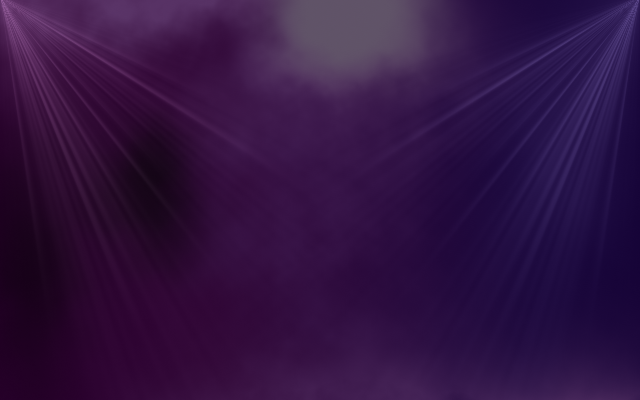
A WebGL 2 fragment shader for this background:

```glsl
#version 300 es
precision highp float;
// Smoky plum and indigo stage haze with mirrored light beams from the top corners.

#define STAGE_WIDTH 1.6
#define CLOUD_SCALE 3.4
#define CLOUD_WARP 0.2
#define HAZE_STRENGTH 0.66
#define BEAM_STRENGTH 0.12
#define FAN_STRENGTH 0.27
#define BEAM_WIDTH 0.013
#define STREAK_COUNT 60.0

uniform vec2 u_resolution;
out vec4 fragColor;

const vec3 PLUM = vec3(0.165, 0.0, 0.18);
const vec3 INDIGO = vec3(0.07, 0.0, 0.2);
const vec3 VIOLET = vec3(0.235, 0.1, 0.31);
const vec3 MAUVE = vec3(0.345, 0.2, 0.4);
const vec3 SILVER = vec3(0.375, 0.325, 0.405);
const vec3 ROSE_LIGHT = vec3(0.92, 0.76, 0.9);
const vec3 BLUE_LIGHT = vec3(0.82, 0.8, 0.98);

// Each beam: angle below the horizon in radians, length, brightness
const int BEAM_COUNT = 9;
const vec3 BEAMS[BEAM_COUNT] = vec3[](
  vec3(0.45, 0.66, 0.35), vec3(0.56, 0.92, 1.00), vec3(0.73, 0.64, 0.45),
  vec3(0.82, 0.75, 0.55), vec3(0.90, 0.92, 0.75), vec3(1.03, 0.80, 0.60),
  vec3(1.13, 0.90, 0.65), vec3(1.18, 1.00, 0.85), vec3(1.42, 0.90, 0.50));

float hash(vec2 p) {
  return fract(sin(dot(p, vec2(127.1, 311.7))) * 43758.5453);
}

float noise(vec2 p) {
  vec2 i = floor(p), f = fract(p);
  f = f * f * (3.0 - 2.0 * f);
  return mix(mix(hash(i), hash(i + vec2(1, 0)), f.x),
             mix(hash(i + vec2(0, 1)), hash(i + vec2(1, 1)), f.x), f.y);
}

float fbm(vec2 p) {
  float sum = 0.0, amp = 0.5;
  for (int i = 0; i < 5; i++) {
    sum += amp * noise(p);
    p = mat2(1.6, 1.2, -1.2, 1.6) * p + 7.3;
    amp *= 0.5;
  }
  return sum;
}

// Soft elliptical spot
float blob(vec2 p, vec2 center, vec2 radius) {
  vec2 d = (p - center) / radius;
  return exp(-dot(d, d));
}

// Light fanning down and right from the origin; y points down
float beamFan(vec2 q) {
  float r = length(q);
  float angle = atan(q.y, max(q.x, 0.0001));
  float light = 0.0;
  for (int i = 0; i < BEAM_COUNT; i++) {
    vec3 b = BEAMS[i];
    float d = (angle - b.x) / BEAM_WIDTH;
    float profile = exp(-d * d * (d > 0.0 ? 3.0 : 0.6));
    float fade = 1.0 - smoothstep(0.2, b.y, r);
    light += BEAM_STRENGTH * b.z * profile * fade * smoothstep(0.02, 0.25, r);
  }
  // Broad glow split into fine streaks
  float streaks = 0.5 + 0.7 * noise(vec2(angle * STREAK_COUNT, 2.0));
  float steep = exp(-pow((angle - 1.17) / 0.23, 2.0));
  float shallow = exp(-pow((angle - 0.62) / 0.24, 2.0));
  float fan = steep * exp(-r * 2.6) + 0.6 * shallow * exp(-r * 2.8);
  return light + FAN_STRENGTH * (fan * streaks + 0.45 * exp(-r * 7.0));
}

void main() {
  vec2 p = gl_FragCoord.xy / u_resolution * vec2(STAGE_WIDTH, 1.0);
  float cloud = fbm(p * CLOUD_SCALE + 3.0);
  float detail = fbm(p * CLOUD_SCALE * 1.6 + 19.0);
  vec2 w = p + CLOUD_WARP * (vec2(cloud, detail) - 0.48);
  float wisps = smoothstep(0.2, 0.75, 0.5 * (cloud + detail));

  // Base wash and dark pockets
  vec3 color = mix(PLUM, INDIGO, smoothstep(0.5, 1.4, p.x));
  color *= 1.0 - 0.68 * blob(w, vec2(0.36, 0.53), vec2(0.16, 0.14));
  color *= 1.0 - 0.5 * blob(w, vec2(0.04, 0.35), vec2(0.14, 0.33));

  // Central column and floor haze
  float haze = blob(w, vec2(0.80, 0.45), vec2(0.29, 0.75));
  haze *= 1.0 - 0.55 * blob(w, vec2(0.87, 0.32), vec2(0.13, 0.10));
  haze *= 1.0 - 0.5 * blob(w, vec2(0.80, 0.10), vec2(0.13, 0.06));
  color = mix(color, VIOLET, HAZE_STRENGTH * haze * (0.5 + wisps));
  float ground = exp(-max(w.y, 0.0) * 8.0) * smoothstep(0.2, 0.7, w.x);
  color = mix(color, MAUVE, 0.55 * ground * (0.4 + 1.2 * wisps));
  float blueHaze = blob(w, vec2(1.42, 0.62), vec2(0.20, 0.28));
  color = mix(color, vec3(0.14, 0.07, 0.29), 0.5 * blueHaze);

  // Smoke lit from above
  float ceiling = blob(w, vec2(0.42, 1.04), vec2(0.50, 0.16));
  ceiling = max(ceiling, 0.75 * blob(w, vec2(0.86, 0.92), vec2(0.32, 0.24)));
  color = mix(color, MAUVE, min(0.95, ceiling * (0.6 + 0.8 * wisps)));
  float glow = blob(w, vec2(0.90, 0.99), vec2(0.23, 0.20));
  color = mix(color, SILVER, smoothstep(0.05, 0.85, glow));

  // Mirrored beams
  vec2 drop = vec2(p.x, 1.01 - p.y);
  color += ROSE_LIGHT * beamFan(drop);
  color += BLUE_LIGHT * beamFan(vec2(STAGE_WIDTH - drop.x, drop.y));

  color += (hash(gl_FragCoord.xy) - 0.5) / 255.0;
  fragColor = vec4(clamp(color, 0.0, 1.0), 1.0);
}
```
